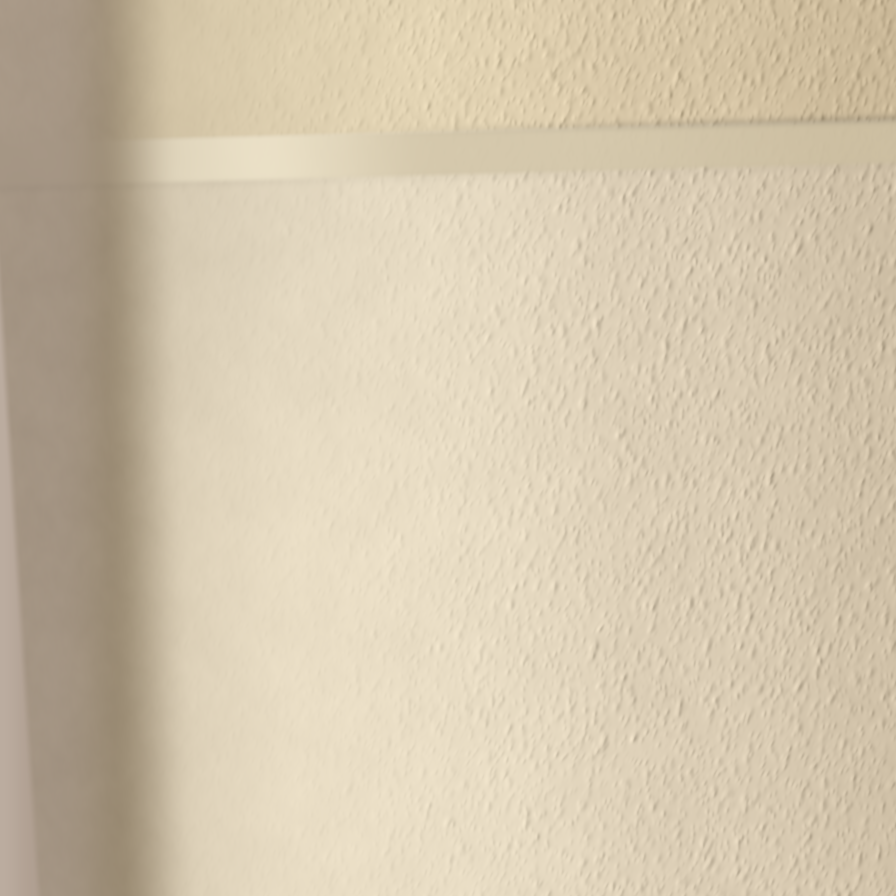
This texture is drawn by a Shadertoy shader. Its source:

```glsl
// Draws a cream stucco wall with a horizontal ledge and a soft shadow on the left.

vec2 hash2(vec2 cell) {
    vec3 q = fract(cell.xyx * vec3(0.1031, 0.1030, 0.0973));
    q += dot(q, q.yzx + 33.33);
    return fract((q.xx + q.yz) * q.zy);
}

// Cellular relief: one rounded grain of random height in each cell.
float grainHeight(vec2 p, float sharpness) {
    vec2 base = floor(p);
    float height = 0.0;
    for (int j = -1; j <= 1; j++) {
        for (int i = -1; i <= 1; i++) {
            vec2 cell = base + vec2(i, j);
            vec2 d = p - cell - hash2(cell);
            float strength = hash2(cell + 71.7).x;
            d.x -= 0.5 * (hash2(cell + 23.1).y - 0.5) * d.y;
            height += strength * strength * exp(-sharpness * dot(d, d));
        }
    }
    return height;
}

// Difference of two nearby heights, as seen in light from one side.
float emboss(vec2 p, vec2 lightStep, float sharpness) {
    return grainHeight(p + lightStep, sharpness) - grainHeight(p - lightStep, sharpness);
}

// Layered sines, from about -1 to 1.
float mottle(vec2 p) {
    float sum = 0.0;
    float amplitude = 0.5;
    for (int i = 0; i < 4; i++) {
        sum += amplitude * sin(p.x + 1.7 * sin(p.y)) * sin(p.y + 1.3 * sin(p.x * 0.8));
        p = mat2(1.5, 1.1, -1.1, 1.5) * p + 2.3;
        amplitude *= 0.6;
    }
    return sum;
}

// Soft mask between two heights.
float stripe(float y, float low, float high, float blur) {
    return smoothstep(low - blur, low + blur, y) * (1.0 - smoothstep(high - blur, high + blur, y));
}

// Wall light, fading from the bright middle to the right side.
vec3 wallColor(vec2 uv, float aboveLedge) {
    vec3 cream = vec3(0.915, 0.868, 0.772);
    vec3 beige = vec3(0.858, 0.803, 0.708);
    vec3 ochre = vec3(0.805, 0.745, 0.645);
    float drift = uv.x + 0.07 * (uv.y - 0.5);
    vec3 color = mix(cream, beige, smoothstep(0.48, 0.76, drift));
    color = mix(color, ochre, smoothstep(0.74, 1.06, drift));
    color *= 1.0 - 0.04 * smoothstep(0.35, 0.8, uv.y) * (1.0 - smoothstep(0.25, 0.6, uv.x));
    return mix(color, color * vec3(0.985, 0.97, 0.925), aboveLedge);
}

// Shadow depth, with an edge that leans right toward the floor.
float shadowMask(vec2 uv) {
    float edge = mix(0.180, 0.152, uv.y);
    float core = 1.0 - smoothstep(edge - 0.050, edge + 0.045, uv.x);
    float halo = 1.0 - smoothstep(edge, edge + 0.17, uv.x);
    return 0.82 * core + 0.18 * halo;
}

vec3 shadowColor(vec2 uv) {
    vec3 mauve = vec3(0.640, 0.580, 0.512);
    vec3 olive = vec3(0.600, 0.540, 0.445);
    vec3 color = mix(mauve, olive, smoothstep(0.06, 0.15, uv.x));
    return color * (1.0 + 0.03 * smoothstep(0.7, 1.0, uv.y));
}

vec3 ledgeColor(float x) {
    vec3 color = mix(vec3(0.925, 0.885, 0.785), vec3(0.835, 0.785, 0.675), smoothstep(0.27, 0.50, x));
    return mix(color, vec3(0.800, 0.745, 0.630), smoothstep(0.6, 1.0, x));
}

void mainImage(out vec4 fragColor, in vec2 fragCoord) {
    vec2 uv = fragCoord / iResolution.xy;

    // The ledge rises slightly to the right.
    float ledgeLow = mix(0.792, 0.818, uv.x);
    float ledgeHigh = mix(0.840, 0.866, uv.x);
    float ledge = stripe(uv.y, ledgeLow, ledgeHigh, 0.004);
    float ledgeVisible = ledge * smoothstep(0.08, 0.23, uv.x);
    float above = smoothstep(ledgeHigh - 0.004, ledgeHigh + 0.004, uv.y);

    // Steep, upright grains grow clearer to the right.
    vec2 slanted = vec2(uv.x - 0.22 * uv.y, uv.y);
    vec2 warp = 0.003 * vec2(sin(uv.y * 41.0), sin(uv.x * 37.0));
    float roughness = 0.12 + 0.88 * smoothstep(0.28, 0.80, uv.x + 0.10 * above);
    roughness *= smoothstep(0.10, 0.30, uv.x);
    float coarse = emboss((slanted + warp) * vec2(112.0, 58.0), vec2(0.22, 0.0), 8.0);
    float fine = emboss((slanted - warp) * vec2(185.0, 100.0) + 19.0, vec2(0.24, 0.0), 7.0);
    float relief = 0.092 * coarse + 0.075 * fine;
    relief = (relief - 0.35 * abs(relief)) * roughness * (1.0 - 0.92 * ledge);

    // Wall and ledge under one shadow.
    vec3 color = wallColor(uv, above);
    color = mix(color, ledgeColor(uv.x), ledgeVisible);
    color = mix(color, shadowColor(uv), shadowMask(uv) * (1.0 - 0.10 * ledgeVisible));

    // Thin contact lines along the ledge.
    float topLine = exp(-pow((uv.y - ledgeHigh - 0.002) / 0.005, 2.0));
    float lowLine = exp(-pow((uv.y - ledgeLow + 0.003) / 0.005, 2.0));
    color *= 1.0 - 0.11 * topLine * smoothstep(0.3, 0.9, uv.x) - 0.02 * lowLine;

    // Surface grain and faint blotches.
    color += relief * vec3(1.0, 0.98, 0.94);
    color += 0.010 * mottle(uv * vec2(30.0, 23.0)) * (1.0 - 0.7 * ledge);
    color += 0.006 * mottle(uv * vec2(130.0, 75.0)) * (1.0 - 0.8 * ledge);

    // Pale trim widening toward the lower left corner.
    float trimEdge = 0.064 * (0.675 - uv.y);
    float trim = 1.0 - smoothstep(trimEdge - 0.005, trimEdge + 0.005, uv.x);
    vec3 trimColor = mix(vec3(0.735, 0.675, 0.625), vec3(0.690, 0.625, 0.570), smoothstep(0.0, 0.04, uv.x));
    color = mix(color, trimColor, trim);

    fragColor = vec4(clamp(color, 0.0, 1.0), 1.0);
}
```
